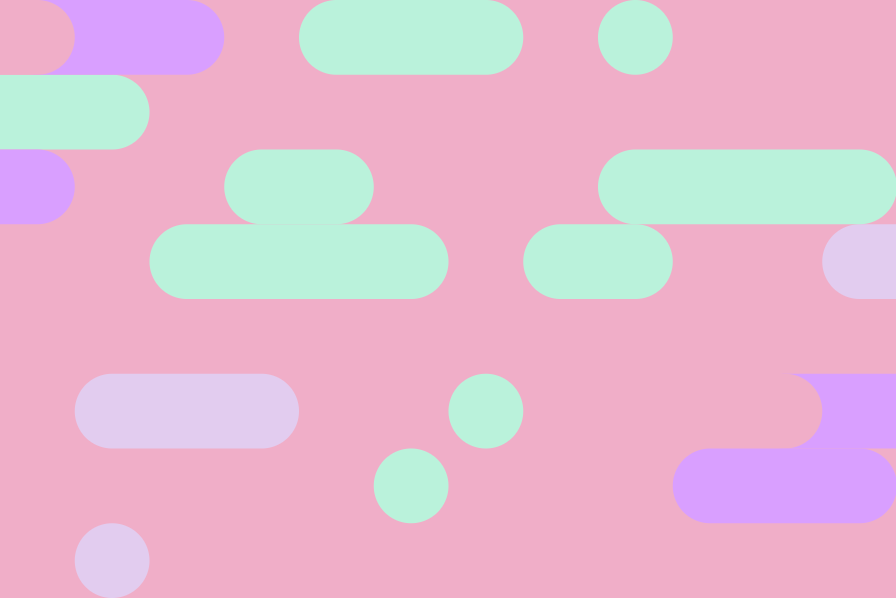
Give the GLSL for this background, as a WebGL 1 fragment shader.

```glsl
precision highp float;

uniform vec2 u_resolution;

const float ROWS = 8.0;
const float COLUMNS = 12.0;
const int PILL_COUNT = 16;
const float MAX_LENGTH = 4.0;
const float COLUMN_STEP = 0.47;
const float LENGTH_STEP = 0.31;
const float LENGTH_PHASE = 0.715;
const float FIRST_ROW = 6.0;
const float BITE_PERIOD = 9.0;
const float BITE_PHASE = 4.0;
const float MINT_PILLS = 9.0;
const float VIOLET_PILLS = 4.0;

const vec3 PINK = vec3(0.943, 0.682, 0.784);
const vec3 MINT = vec3(0.73, 0.95, 0.86);
const vec3 VIOLET = vec3(0.85, 0.625, 1.0);
const vec3 LAVENDER = vec3(0.886, 0.80, 0.937);

// Distance to a horizontal pill one cell high, p measured from its lower left
float pillDistance(vec2 p, float len) {
  return length(p - vec2(clamp(p.x, 0.5, len - 0.5), 0.5)) - 0.5;
}

float coverage(float dist, float pixel) {
  return clamp(0.5 - dist / pixel, 0.0, 1.0);
}

// Integer modulo that is safe against rounding
float wrap(float value, float period) {
  return floor(mod(value + 0.5, period));
}

vec3 pillColor(float k) {
  float rank = wrap(7.0 * k, float(PILL_COUNT)) + 0.5;
  if (rank < MINT_PILLS) return MINT;
  return rank < MINT_PILLS + VIOLET_PILLS ? VIOLET : LAVENDER;
}

void main() {
  float pixel = ROWS / u_resolution.y;
  vec2 cell = gl_FragCoord.xy * pixel;
  vec3 color = PINK;

  for (int i = 0; i < PILL_COUNT; i++) {
    float k = float(i);

    // Scatter over the grid; column -1 lets pills run off the left side
    float row = wrap(3.0 * k + floor((k + 0.5) / 6.0) + FIRST_ROW, ROWS);
    float column = floor((COLUMNS + 1.0) * fract(k * COLUMN_STEP)) - 1.0;
    float len = 1.0 + floor(MAX_LENGTH * fract(k * LENGTH_STEP + LENGTH_PHASE));
    vec2 p = cell - vec2(column, row);

    color = mix(color, pillColor(k), coverage(pillDistance(p, len), pixel));

    // A background pill covers the first cell of a few pills
    if (wrap(k, BITE_PERIOD) == BITE_PHASE) {
      float bite = pillDistance(p + vec2(2.0, 0.0), 3.0);
      color = mix(color, PINK, coverage(bite, pixel));
    }
  }

  gl_FragColor = vec4(color, 1.0);
}
```
